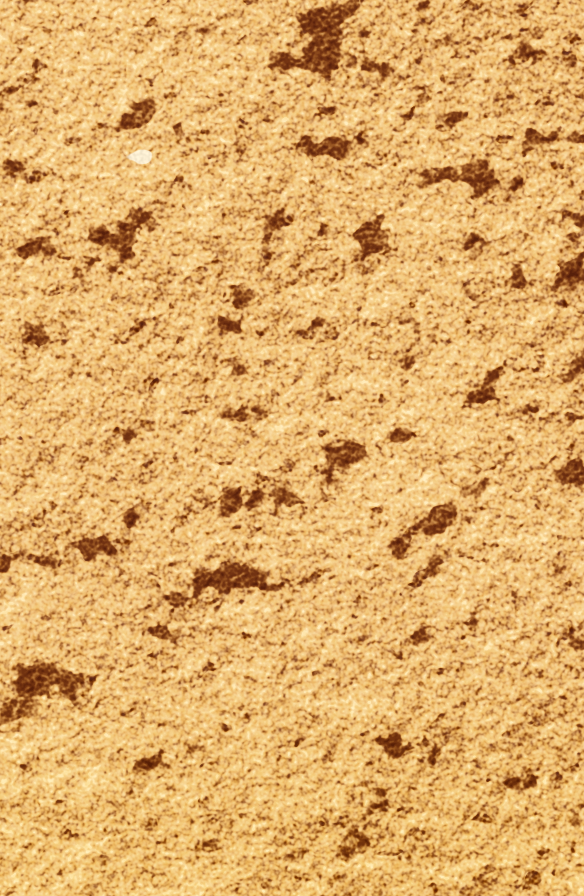
This texture is drawn by a Shadertoy shader. Its source:

```glsl
// Coarse golden sand in hard sunlight, with crumbly lumps and dark shaded pits.

// Unit gradient at a lattice point, from an integer hash.
vec2 latticeGradient(vec2 cell) {
    uvec2 q = uvec2(ivec2(cell)) * uvec2(1597334673u, 3812015801u);
    uint h = (q.x ^ q.y) * 1597334673u;
    h = (h ^ (h >> 15)) * 2246822519u;
    h ^= h >> 13;
    float angle = float(h & 65535u) * 6.2831853 / 65536.0;
    return vec2(cos(angle), sin(angle));
}

float gradientNoise(vec2 p) {
    vec2 cell = floor(p), f = p - cell;
    vec2 u = f * f * f * (f * (f * 6.0 - 15.0) + 10.0);
    vec2 e = vec2(1, 0);
    float a = dot(latticeGradient(cell), f);
    float b = dot(latticeGradient(cell + e.xy), f - e.xy);
    float c = dot(latticeGradient(cell + e.yx), f - e.yx);
    float d = dot(latticeGradient(cell + e.xx), f - e.xx);
    return mix(mix(a, b, u.x), mix(c, d, u.x), u.y);
}

vec2 rotate(vec2 p, float angle) {
    float c = cos(angle), s = sin(angle);
    return vec2(c * p.x - s * p.y, s * p.x + c * p.y);
}

// Height of lumps, with ragged smaller crumbs on them.
float lumpHeight(vec2 p) {
    return gradientNoise(p) + 0.5 * gradientNoise(rotate(p, 0.6) * 2.3 + 7.3)
         + 0.28 * gradientNoise(rotate(p, 1.1) * 5.1 + 3.1);
}

// How far the ground falls away from the sun, for one size of lump.
float lumpDrop(vec2 p, vec2 toSun) {
    return lumpHeight(p + toSun * 0.4) - lumpHeight(p);
}

// Shade to sand colour, from deep shadow to sunlit grain.
vec3 sandColor(float shade) {
    vec3 c = mix(vec3(0.34, 0.12, 0.04), vec3(0.45, 0.20, 0.07), smoothstep(-3.0, -1.95, shade));
    c = mix(c, vec3(0.59, 0.33, 0.13), clamp((shade + 1.95) / 0.6, 0.0, 1.0));
    c = mix(c, vec3(0.73, 0.48, 0.24), clamp((shade + 1.35) / 0.5, 0.0, 1.0));
    c = mix(c, vec3(0.84, 0.62, 0.35), clamp((shade + 0.85) / 0.5, 0.0, 1.0));
    c = mix(c, vec3(0.93, 0.73, 0.44), clamp((shade + 0.35) / 0.6, 0.0, 1.0));
    c = mix(c, vec3(0.96, 0.81, 0.54), clamp((shade - 0.25) / 0.8, 0.0, 1.0));
    return mix(c, vec3(1.0, 0.91, 0.70), smoothstep(1.1, 2.4, shade));
}

void mainImage(out vec4 fragColor, in vec2 fragCoord) {
    vec2 uv = fragCoord / iResolution.xy;
    vec2 p = fragCoord / iResolution.y;
    vec2 toSun = vec2(-0.45, 0.89);

    // Ragged ground, slightly flattened by the view.
    vec2 ground = p * vec2(1.0, 1.12);
    ground += 0.006 * vec2(gradientNoise(p * 55.0), gradientNoise(p * 55.0 + 19.0));

    // Crumbs: part sunlit flank, part plain mottling, turned at each size.
    float shade = 0.42;
    float frequency = 22.0, strength = 0.7;
    for (int i = 0; i < 4; i++) {
        float turn = 0.5 + 0.8 * float(i);
        vec2 q = rotate(ground, turn) * frequency + 8.7 * float(i);
        shade += strength * (gradientNoise(q) - 0.6 * gradientNoise(q + rotate(toSun, turn) * 0.55));
        frequency *= 1.9;
        strength += 0.3;
    }

    // Single grains.
    float grain = gradientNoise(rotate(p, 0.4) * 210.0) + 0.7 * gradientNoise(rotate(p, 1.0) * 290.0);
    shade += 1.5 * grain;

    // Rough ground gathers at the top and along the right.
    float roughness = 0.35 * gradientNoise(p * 3.1 + 4.6)
                    + 0.14 * smoothstep(0.6, 0.9, uv.y)
                    + 0.10 * smoothstep(0.5, 0.85, uv.x) * smoothstep(0.2, 0.4, uv.y);

    // Deep pits behind lumps, and small hollows everywhere.
    float lumps = lumpDrop(ground * 11.0, toSun);
    float crumbs = lumpDrop(ground * 30.0 + 5.0, toSun);
    float pit = smoothstep(0.40, 0.62, lumps + 0.18 * crumbs + roughness);
    float hollow = smoothstep(0.34, 0.72, crumbs + 0.25 * lumps + 0.4 * roughness);
    shade -= 0.6 * lumps + 1.5 * hollow * (1.0 - pit);
    shade = mix(shade, shade * 0.7 - 1.75, pit);

    // Broad drift of the sunlight, brightest at the left.
    shade += 0.5 * gradientNoise(p * 3.5 + 11.0) + 0.2 * (0.5 - uv.x);
    vec3 color = sandColor(shade);

    // Mixed minerals: pale, orange and rosy grains.
    float mineral = gradientNoise(rotate(p, 0.8) * 160.0 + 31.0);
    color += mineral * vec3(0.02, 0.06, 0.14) * (1.0 - pit);
    color.b -= 0.03 * smoothstep(0.35, 0.0, uv.y);

    // One pale pebble.
    vec2 pebble = (p - vec2(0.157, 0.825)) * vec2(1.0, 1.7);
    float edge = length(pebble) + 0.006 * gradientNoise(p * 90.0);
    color = mix(color, vec3(0.98, 0.93, 0.82) + 0.08 * grain, smoothstep(0.015, 0.012, edge));

    fragColor = vec4(clamp(color, 0.0, 1.0), 1.0);
}
```
